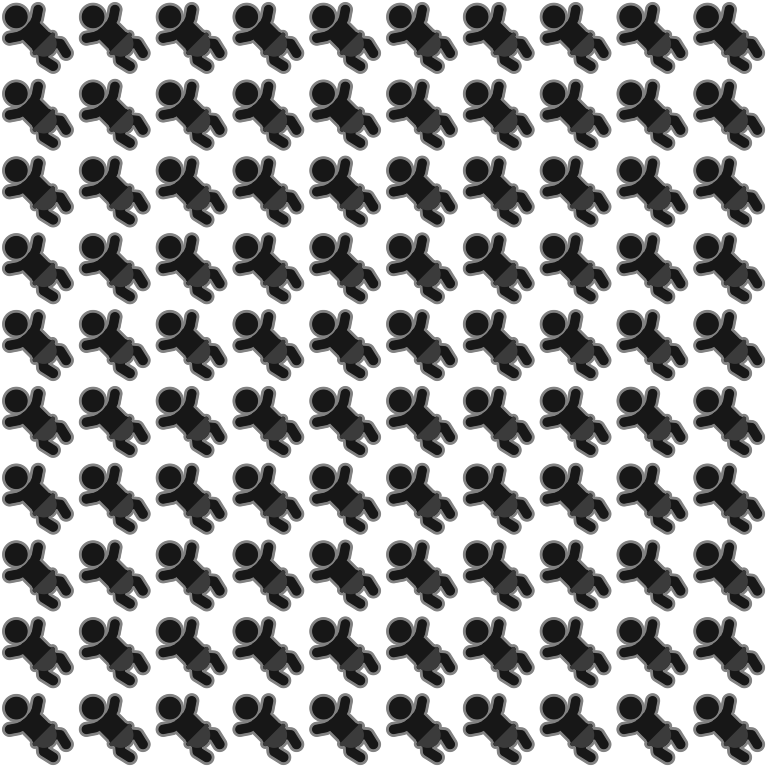
A WebGL 2 fragment shader for this pattern:

```glsl
#version 300 es
precision highp float;
uniform vec2 u_resolution;
out vec4 fragColor;

const float REPEATS = 10.0;
const float OUTLINE = 0.037;
const float NECK_LINE = 0.024;
const vec3 PAPER = vec3(1.0);
const vec3 RIM = vec3(0.51);
const vec3 BODY = vec3(0.09);
const vec3 CLOTH = vec3(0.23);

// Positions within a cell, y pointing down, upper-right half only
const vec2 HEAD = vec2(0.212, 0.220);
const float HEAD_RADIUS = 0.148;
const vec2 HAND = vec2(0.497, 0.125);
const vec2 ELBOW = vec2(0.475, 0.240);
const vec2 SHOULDER = vec2(0.425, 0.350);
const float ARM_RADIUS = 0.062;
const vec2 HIP = vec2(0.680, 0.560);
const vec2 KNEE = vec2(0.785, 0.570);
const vec2 FOOT = vec2(0.861, 0.692);
const float LEG_RADIUS = 0.064;
const vec2 SEAT = vec2(0.570);
const float SEAT_RADIUS = 0.168;
const vec2 RUFFLE = vec2(0.685, 0.455);
const float RUFFLE_RADIUS = 0.030;

// Torso and waist, measured along the diagonal body axis
const float CHEST = 0.49;
const float WAIST = 0.782;
const float HALF_WIDTH = 0.154;

float circle(vec2 p, vec2 center, float radius) {
    return length(p - center) - radius;
}

float capsule(vec2 p, vec2 a, vec2 b, float radius) {
    vec2 ab = b - a;
    float t = clamp(dot(p - a, ab) / dot(ab, ab), 0.0, 1.0);
    return length(p - a - ab * t) - radius;
}

float box(vec2 p, vec2 halfSize) {
    vec2 q = abs(p) - halfSize;
    return length(max(q, 0.0)) + min(max(q.x, q.y), 0.0);
}

float coverage(float d, float pixel) {
    return smoothstep(-0.6 * pixel, 0.6 * pixel, -d);
}

void main() {
    vec2 cell = fract(gl_FragCoord.xy / u_resolution * REPEATS);
    float pixel = REPEATS / min(u_resolution.x, u_resolution.y);
    vec2 p = vec2(cell.x, 1.0 - cell.y);

    // Fold across the diagonal so one arm and one leg make both pairs
    vec2 m = vec2(max(p.x, p.y), min(p.x, p.y));
    vec2 axis = vec2(p.x + p.y, p.x - p.y) * inversesqrt(2.0);

    // Limbs and torso
    float arm = min(capsule(m, HAND, ELBOW, ARM_RADIUS),
                    capsule(m, ELBOW, SHOULDER, ARM_RADIUS));
    float leg = min(capsule(m, HIP, KNEE, LEG_RADIUS),
                    capsule(m, KNEE, FOOT, LEG_RADIUS));
    vec2 torsoCenter = vec2(0.5 * (CHEST + WAIST), 0.0);
    vec2 torsoHalf = vec2(0.5 * (WAIST - CHEST) + 0.02, HALF_WIDTH);
    float torso = box(axis - torsoCenter, torsoHalf);

    // Cloth below the waist, with a ruffle at each side
    float seat = min(circle(m, SEAT, SEAT_RADIUS),
                     circle(m, RUFFLE, RUFFLE_RADIUS));
    float cloth = max(seat, WAIST - axis.x);

    float head = circle(p, HEAD, HEAD_RADIUS);
    float body = min(min(arm, leg), min(torso, seat));
    float figure = min(body, head);

    // Layers from back to front
    vec3 color = mix(PAPER, RIM, coverage(figure - OUTLINE, pixel));
    color = mix(color, BODY, coverage(body, pixel));
    color = mix(color, CLOTH, coverage(cloth, pixel));
    color = mix(color, RIM, coverage(head - NECK_LINE, pixel));
    color = mix(color, BODY, coverage(head, pixel));
    fragColor = vec4(color, 1.0);
}
```
